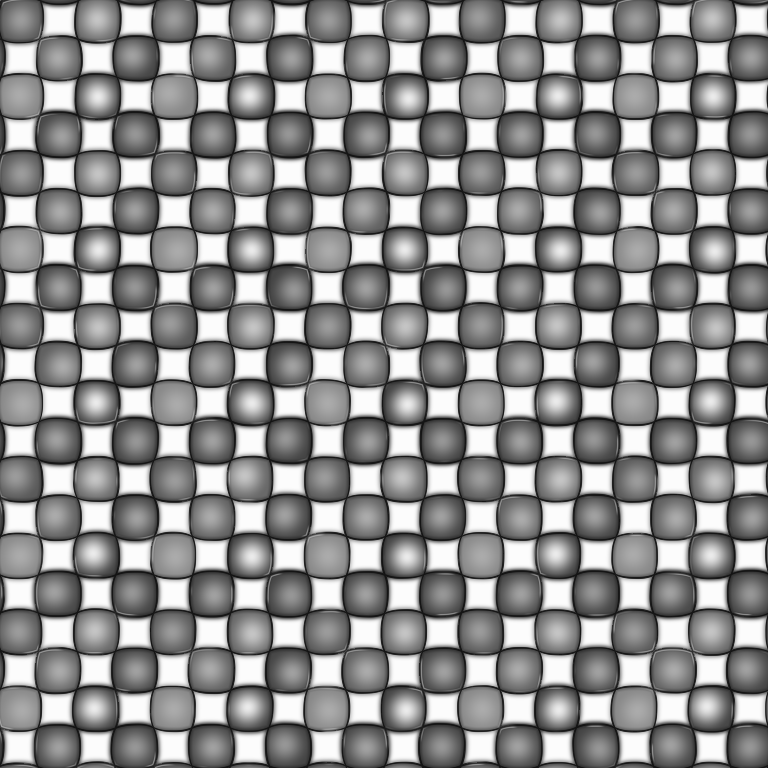
This pattern is drawn by a WebGL 2 fragment shader. Its source:

```glsl
#version 300 es
precision highp float;
// Checkerboard of bulging, shaded grey pillows and pinched white gaps, outlined in wavering ink.

uniform vec2 u_resolution;
out vec4 fragColor;

const vec2 CELLS = vec2(19.97, 20.07);
const float BULGE = 0.09;       // how far a pillow swells past its cell
const float INK = 0.07;
const float PAPER = 0.99;

// Centre tone, edge tone and cast shadow for the eight pillows of a 4 x 4 block.
const vec3 TONES[8] = vec3[8](
    vec3(0.61, 0.35, 0.55), vec3(0.77, 0.41, 0.45),
    vec3(0.67, 0.38, 0.45), vec3(0.63, 0.28, 0.75),
    vec3(0.67, 0.53, 0.35), vec3(0.92, 0.28, 0.75),
    vec3(0.63, 0.29, 0.90), vec3(0.59, 0.27, 0.95));

vec2 latticeGradient(vec2 cell) {
    float h = fract(sin(dot(cell, vec2(127.1, 311.7))) * 43758.5);
    float angle = 6.2832 * h;
    return vec2(cos(angle), sin(angle));
}

float gradientNoise(vec2 p) {
    vec2 i = floor(p), f = fract(p);
    vec2 w = f * f * f * (f * (f * 6.0 - 15.0) + 10.0);
    float a = dot(latticeGradient(i), f);
    float b = dot(latticeGradient(i + vec2(1, 0)), f - vec2(1, 0));
    float c = dot(latticeGradient(i + vec2(0, 1)), f - vec2(0, 1));
    float d = dot(latticeGradient(i + vec2(1, 1)), f - vec2(1, 1));
    return mix(mix(a, b, w.x), mix(c, d, w.x), w.y);
}

// Swelling along a side: full in the middle, zero at the corners.
float swell(float t) {
    return BULGE * (1.0 - pow(abs(2.0 * t), 2.6));
}

bool isPillow(vec2 cell) {
    return mod(cell.x + cell.y, 2.0) < 0.5;
}

vec3 pillowTone(vec2 cell) {
    vec2 k = mod(cell, 4.0);
    return TONES[int(k.y) * 2 + int(k.x) / 2];
}

// Negative inside a pillow centred on the origin.
float pillowDistance(vec2 v) {
    vec2 gap = abs(v) - 0.5 - vec2(swell(v.y), swell(v.x));
    return max(gap.x, gap.y);
}

// Domed shading with a darker rim.
float shadePillow(vec2 v, float d, vec3 tone, float drift) {
    vec2 lit = v + vec2(0.25, 0.15) * drift;
    float dome = mix(tone.x, tone.y, smoothstep(0.0, 0.68, length(lit)));
    return dome * mix(0.68, 1.0, smoothstep(0.0, 0.13, -d));
}

// White gap darkened by the soft shadows of its four neighbours.
float shadeGap(vec2 v, vec2 cell) {
    float light = PAPER;
    for (int i = 0; i < 4; i++) {
        float sgn = i < 2 ? 1.0 : -1.0;
        vec2 side = (i % 2 == 0 ? vec2(1, 0) : vec2(0, 1)) * sgn;
        float d = max(pillowDistance(v - side), 0.0);
        float weight = i % 2 == 0 ? 0.6 : 0.8;
        light *= 1.0 - weight * pillowTone(cell + side).z * exp(-d * d / 0.007);
    }
    return light;
}

void main() {
    vec2 p = gl_FragCoord.xy / u_resolution;
    float pixel = CELLS.y / min(u_resolution.x, u_resolution.y);

    // Grid position: columns lean slightly, rows count downward.
    vec2 q = vec2((p.x - 0.0247 - 0.0026 * p.y) * CELLS.x,
                  19.0 - (p.y - 0.0273) * CELLS.y);
    q += 0.035 * vec2(gradientNoise(q * 0.8), gradientNoise(q * 0.8 + 37.0));

    vec2 cell = floor(q + 0.5);
    vec2 v = q - cell;

    // Step from a gap to the neighbour that bulges over this point.
    if (!isPillow(cell)) {
        vec2 a = abs(v) + vec2(swell(v.y), swell(v.x));
        vec2 side = a.x > a.y ? vec2(sign(v.x), 0) : vec2(0, sign(v.y));
        if (max(a.x, a.y) > 0.5) {
            cell += side;
            v -= side;
        }
    }

    float wear = gradientNoise(q * 1.3 + 11.0);
    float d, grey;
    if (isPillow(cell)) {
        d = pillowDistance(v);
        grey = shadePillow(v, d, pillowTone(cell), gradientNoise(cell * 0.37 + 5.0));
    } else {
        vec2 gap = 0.5 - abs(v) - vec2(swell(v.y), swell(v.x));
        d = min(gap.x, gap.y);
        grey = shadeGap(v, cell);
    }

    // Pale glints just inside some rims, then the uneven ink line.
    float glint = 1.0 - smoothstep(0.0, 0.02 + 0.5 * pixel, abs(d + 0.055));
    grey = mix(grey, 0.85, 0.5 * glint * smoothstep(0.12, 0.4, wear));
    float halfWidth = 0.022 + 0.012 * gradientNoise(q * 0.9 + 71.0);
    float line = 1.0 - smoothstep(halfWidth - 0.6 * pixel, halfWidth + 0.6 * pixel, abs(d));
    grey = mix(grey, INK, line * (0.92 - 0.5 * smoothstep(0.1, 0.45, wear)));

    fragColor = vec4(vec3(grey), 1.0);
}
```
